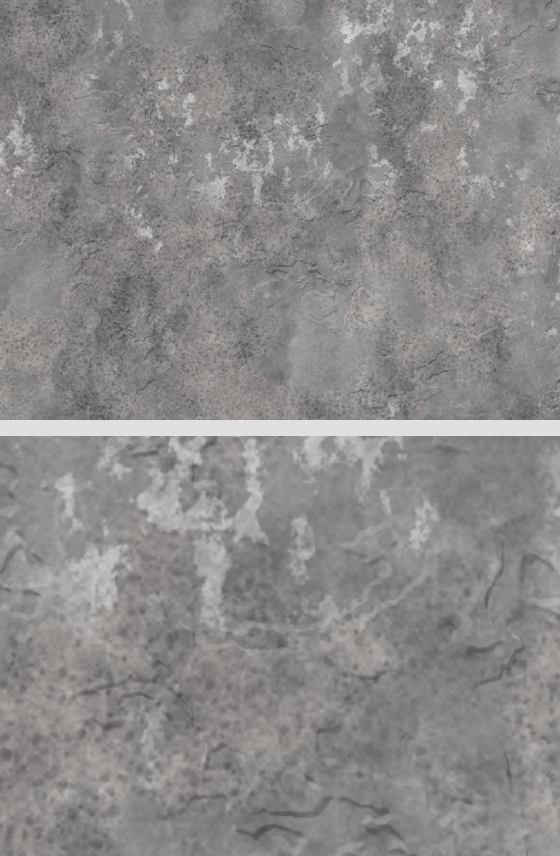
Top: the whole. Bottom: its middle third, enlarged.
Reproduce this texture procedurally as a WebGL 2 fragment shader.

```glsl
#version 300 es
precision highp float;

uniform vec2 u_resolution;
out vec4 fragColor;

// Tunable values; lengths are fractions of the canvas height
const float BASE_TONE = 0.546;
const float CLOUD_GAIN = 0.10;
const float STREAK_GAIN = 0.038;
const float MOTTLE_GAIN = 0.20;
const float GRAIN_GAIN = 0.125;
const float STAIN_DEPTH = 0.060;
const float PIT_DEPTH = 0.085;
const float PIT_DENSITY = 105.0;
const float RELIEF_GAIN = 0.12;
const float LIME_GAIN = 0.17;
const vec2 LIGHT_STEP = vec2(-0.0020, 0.0042);
const vec3 ROUGH_TINT = vec3(1.016, 0.996, 0.984);
const vec3 SMOOTH_TINT = vec3(1.004, 1.000, 0.996);

float hash(vec2 cell) {
    vec3 q = fract(cell.xyx * 0.1031);
    q += dot(q, q.yzx + 33.33);
    return fract((q.x + q.y) * q.z);
}

float valueNoise(vec2 p) {
    vec2 cell = floor(p);
    vec2 f = fract(p);
    f = f * f * (3.0 - 2.0 * f);
    float low = mix(hash(cell), hash(cell + vec2(1, 0)), f.x);
    float high = mix(hash(cell + vec2(0, 1)), hash(cell + vec2(1, 1)), f.x);
    return mix(low, high, f.y);
}

float fbm(vec2 p) {
    const mat2 TURN = mat2(1.6, 1.2, -1.2, 1.6);
    float sum = 0.0;
    float weight = 0.5;
    for (int i = 0; i < 5; i++) {
        sum += weight * valueNoise(p);
        p = TURN * p + 17.3;
        weight *= 0.52;
    }
    return sum;
}

// Thin flaked layers with abrupt broken rims
float flakeHeight(vec2 p) {
    float field = fbm(p * vec2(9.0, 11.0) + 41.0);
    float layers = smoothstep(0.41, 0.44, field) + smoothstep(0.56, 0.59, field);
    return layers + 1.8 * fbm(p * 30.0 + 63.0);
}

// Small round pores, one candidate in each jittered cell
float pits(vec2 p) {
    vec2 q = p * PIT_DENSITY + 0.4 * vec2(valueNoise(p * 130.0), valueNoise(p * 130.0 + 51.0));
    vec2 home = floor(q);
    float cover = 0.0;
    for (int y = -1; y <= 1; y++) {
        for (int x = -1; x <= 1; x++) {
            vec2 cell = home + vec2(x, y);
            vec2 center = cell + vec2(hash(cell + 7.0), hash(cell + 91.0));
            float size = hash(cell + 137.0);
            float radius = 0.14 + 0.38 * size * size;
            float pore = 1.0 - smoothstep(radius * 0.4, radius + 0.2, distance(q, center));
            cover = max(cover, pore * step(0.45, hash(cell + 211.0)));
        }
    }
    return cover;
}

void main() {
    vec2 p = gl_FragCoord.xy / u_resolution.y;
    vec2 uv = gl_FragCoord.xy / u_resolution;
    vec2 warped = p + 0.04 * (vec2(fbm(p * 14.0), fbm(p * 14.0 + 29.0)) - 0.5);

    // Broad clouds, vertical runs and fine sandy grain
    float cloud = fbm(warped * vec2(4.0, 2.6) + 5.0) - 0.48;
    float streak = valueNoise(warped * vec2(15.0, 1.3) + 12.0)
                 + 0.6 * valueNoise(warped * vec2(43.0, 3.2) + 77.0) - 0.8;
    float mottle = fbm(warped * vec2(24.0, 20.0) + 83.0) - 0.48;
    float grain = 0.55 * valueNoise(p * 190.0) + 0.45 * valueNoise(p * 330.0 + 9.0) - 0.5;

    // Bare porous ground shows between smoother skim patches
    float rough = smoothstep(0.36, 0.53, fbm(warped * vec2(8.5, 6.5) + 110.0) + 0.25 * mottle);
    float tone = BASE_TONE + CLOUD_GAIN * cloud + STREAK_GAIN * streak;
    tone += MOTTLE_GAIN * mottle * mix(0.7, 1.0, rough);
    tone += GRAIN_GAIN * grain * mix(0.7, 1.25, rough);
    float poreZone = smoothstep(0.25, 0.6, valueNoise(warped * 13.0 + 175.0));
    tone -= PIT_DEPTH * pits(p) * mix(0.15, 1.0, rough) * mix(0.45, 1.0, poreZone);

    // Damp stains with ragged borders
    float stain = smoothstep(0.53, 0.66, fbm(warped * vec2(12.0, 9.0) + 150.0) + 0.2 * mottle);
    tone -= STAIN_DEPTH * stain * (0.6 + 0.8 * valueNoise(p * 75.0));

    // Raking light catches intermittent flake rims
    float slope = flakeHeight(warped) - flakeHeight(warped + LIGHT_STEP);
    float rimGate = smoothstep(0.48, 0.64, fbm(p * 9.0 + 190.0));
    tone += RELIEF_GAIN * clamp(slope, -1.0, 0.6) * mix(0.18, 1.0, rimGate);

    // Pale lime flecks gather in a few upper runs
    float limeZone = fbm(p * vec2(5.5, 3.2) + 230.0) + 0.14 * (uv.y - 0.7);
    limeZone = smoothstep(0.50, 0.66, limeZone);
    float limeField = fbm(warped * vec2(42.0, 34.0) + 260.0) + 0.12 * grain;
    float lime = limeZone * smoothstep(0.56, 0.72, limeField);
    tone += LIME_GAIN * lime + 0.012 * limeZone;

    // Slight soiling toward the side and lower edges
    tone -= 0.015 * smoothstep(0.42, 0.5, abs(uv.x - 0.5));
    tone -= 0.012 * (1.0 - smoothstep(0.0, 0.3, uv.y));

    vec3 tint = mix(SMOOTH_TINT, ROUGH_TINT, rough * (1.0 - 0.7 * stain) * (1.0 - lime));
    fragColor = vec4(clamp(tone * tint, 0.0, 1.0), 1.0);
}
```
